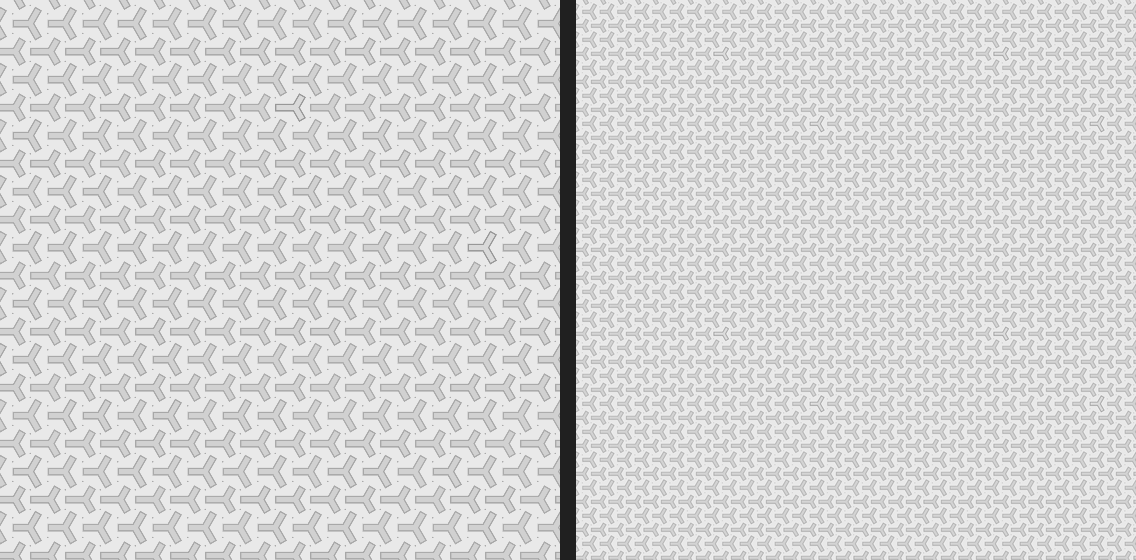
Left: one tile. Right: repeated 2 by 2.
Reproduce this pattern procedurally as a Shadertoy shader.

```glsl
// Staggered rows of outlined three-armed tread marks with tiny dots between them.
// Each mark is a folded distance function, drawn from the nearest cells of a
// 16 by 20 lattice; cell hashes wrap at the borders so the canvas tiles.

float hash(vec2 cell) {
    return fract(sin(dot(cell, vec2(127.1, 311.7))) * 43758.5453);
}

// Signed distance to three arms: one to the left and a mirrored pair to the right.
float triArm(vec2 p, float leftReach, float sideReach, float halfWidth) {
    p.y = abs(p.y);
    vec2 left = vec2(-p.x, p.y);
    vec2 side = vec2(0.5 * p.x + 0.866 * p.y, 0.5 * p.y - 0.866 * p.x);
    bool onLeft = left.x > side.x;
    vec2 arm = onLeft ? left : side;
    return max(arm.x - (onLeft ? leftReach : sideReach), abs(arm.y) - halfWidth);
}

// Antialiased coverage of the inside of a distance field.
float coverage(float d, float pixel) {
    return 1.0 - smoothstep(-0.4 * pixel, 0.4 * pixel, d);
}

void mainImage(out vec4 fragColor, in vec2 fragCoord) {
    // One unit is one mark spacing; rows are 0.8 units apart.
    vec2 p = fragCoord / iResolution.xy * 16.0 + vec2(0.145, 0.275);
    float pixel = 16.0 / min(iResolution.x, iResolution.y);
    vec3 color = vec3(0.914);

    for (int j = -1; j <= 1; j++) {
        float row = floor(p.y / 0.8) + float(j);
        float odd = mod(row, 2.0);
        for (int i = -1; i <= 1; i++) {
            float column = floor(p.x - 0.5 * odd) + float(i);
            vec2 q = p - vec2(column + 0.5 + 0.5 * odd, (row + 0.5) * 0.8);
            float seed = hash(mod(vec2(column, row), vec2(16.0, 20.0)));

            // Rare marks are slightly paler inside with a darker rim.
            float worn = step(0.996, seed);
            vec3 rim = vec3(0.665 - 0.08 * worn + 0.02 * (seed - 0.5));
            vec3 fill = vec3(0.82 + 0.03 * worn);

            // Outlined mark; even rows have a longer stem and shorter side arms
            float stretch = 0.085 * (1.0 - odd);
            float d = triArm(q - vec2(stretch, 0.0), 0.495 + stretch, 0.495 - stretch, 0.112);
            color = mix(color, rim, coverage(d, pixel));
            color = mix(color, fill, coverage(d + 0.038, pixel));

            // Dots above and below the end of the left arm
            float dots = length(vec2(q.x + 0.49, abs(q.y) - 0.28)) - 0.021;
            color = mix(color, vec3(0.665), coverage(dots, pixel));
        }
    }
    fragColor = vec4(color, 1.0);
}
```
